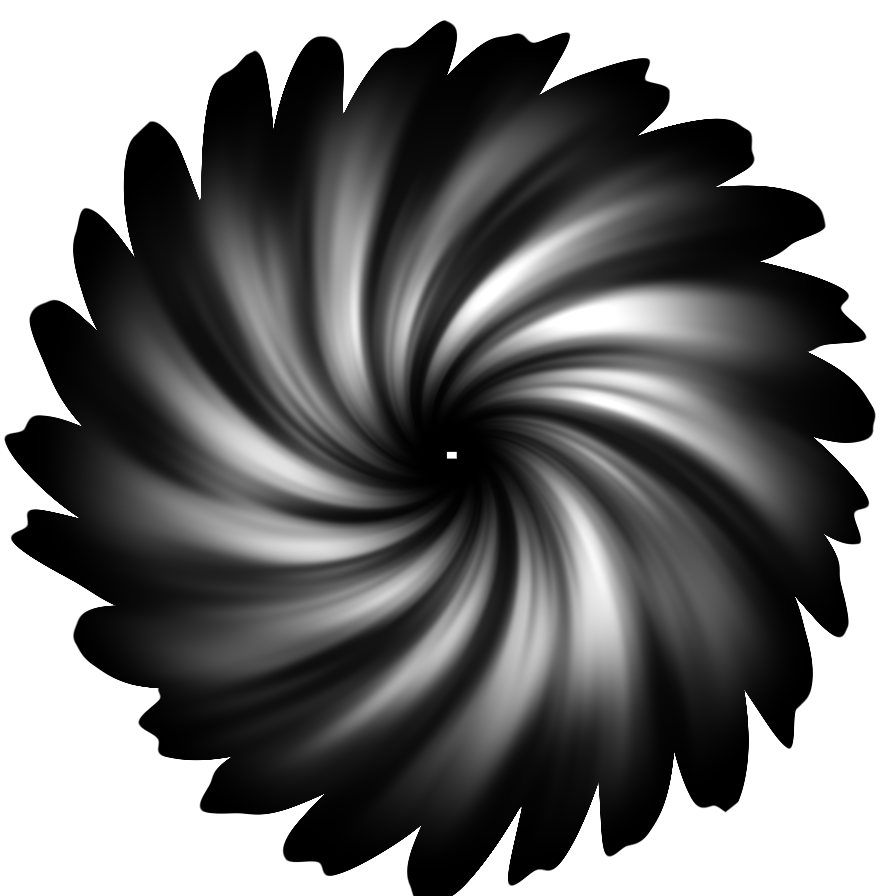
Reproduce this background procedurally as a Shadertoy shader.

```glsl
const float TAU = 6.2831853;
const vec2 CENTER = vec2(0.012, -0.008);     // offset from the canvas middle
const vec2 PUPIL_HALF = vec2(0.0055, 0.0038);
const float SWIRL = 0.65;                    // turn per log unit of radius
const float CREST_RADIUS = 0.215;            // where the strands are brightest
const float CREST_ANGLE = 1.71;
const float ARMS = 13.0;
const float ARM_WEIGHT = 0.3;
const float STRAND_CELLS = 30.0;
const float STRAND_RATE = 8.0;               // change of strands along the radius
const float STRAND_FALLOFF = 0.7;
const float STRAND_FLOOR = 0.08;
const float RIM_INNER = 0.41;
const float RIM_OUTER = 0.502;
const float RIM_TEETH = 25.0;
const float RIM_JITTER = 0.4;
const float RIM_ROUGHNESS = 0.4;
const vec2 LIGHT_DIR = vec2(0.8, 0.6);
const float LIGHT_BIAS = 0.12;
const vec3 INK = vec3(0.0);
const vec3 PAPER = vec3(1.0);

float hash(vec2 p) {
    return fract(sin(dot(p, vec2(127.1, 311.7))) * 43758.5453);
}

// Value noise around the circle: x is in turns and wraps after "cells" cells
float ringNoise(float turns, float cells, float y) {
    vec2 p = vec2(turns * cells, y);
    vec2 cell = floor(p);
    vec2 f = p - cell;
    f = f * f * (3.0 - 2.0 * f);
    float x0 = mod(cell.x, cells);
    float x1 = mod(cell.x + 1.0, cells);
    float low = mix(hash(vec2(x0, cell.y)), hash(vec2(x1, cell.y)), f.x);
    float high = mix(hash(vec2(x0, cell.y + 1.0)), hash(vec2(x1, cell.y + 1.0)), f.x);
    return mix(low, high, f.y);
}

// Layered strands, stretched along the spiral
float strands(float turns, float r) {
    float sum = 0.0;
    float total = 0.0;
    float weight = 1.0;
    float cells = STRAND_CELLS;
    for (int i = 0; i < 3; i++) {
        sum += weight * ringNoise(turns, cells, r * STRAND_RATE + 17.3 * float(i));
        total += weight;
        weight *= STRAND_FALLOFF;
        cells *= 2.0;
    }
    float arm = 0.5 + 0.5 * cos(ARMS * (turns * TAU - CREST_ANGLE));
    float mixed = mix(sum / total, arm, ARM_WEIGHT);
    return mix(STRAND_FLOOR, 1.0, smoothstep(0.2, 0.85, mixed));
}

// Ragged radius of the disc: round teeth with sharp notches
float rimRadius(float turns) {
    float jitter = RIM_JITTER * (ringNoise(turns, 17.0, 31.0) - 0.5);
    float notch = abs(2.0 * fract(turns * RIM_TEETH + jitter) - 1.0);
    float height = mix(0.55, 1.0, ringNoise(turns, RIM_TEETH, 50.0));
    float rough = RIM_ROUGHNESS * (ringNoise(turns, 110.0, 70.0) - 0.5);
    float tooth = (1.0 - pow(notch, 2.5)) * height + rough;
    return mix(RIM_INNER, RIM_OUTER, clamp(tooth, -0.1, 1.0));
}

void mainImage(out vec4 fragColor, in vec2 fragCoord) {
    float pixel = 1.0 / iResolution.y;
    vec2 p = (fragCoord - 0.5 * iResolution.xy) * pixel - CENTER;
    float r = max(length(p), 0.0005);

    // Logarithmic spiral coordinate
    float turns = (atan(p.y, p.x) + SWIRL * log(r / CREST_RADIUS)) / TAU;

    // Dark core, bright ring of strands, dark rim
    float ring = smoothstep(0.03, 0.185, r) * (1.0 - smoothstep(0.19, 0.47, r));
    float light = 1.0 + LIGHT_BIAS * dot(p / r, LIGHT_DIR);
    float glow = min(ring * light * strands(turns, r), 1.0);
    vec3 color = mix(INK, PAPER, glow);

    // Paper outside the torn rim
    float outside = smoothstep(-pixel, pixel, r - rimRadius(turns));
    color = mix(color, PAPER, outside);

    // Small bright pupil
    vec2 gap = abs(p) - PUPIL_HALF;
    float pupil = 1.0 - smoothstep(-0.5 * pixel, 0.5 * pixel, max(gap.x, gap.y));
    color = mix(color, PAPER, pupil);

    fragColor = vec4(color, 1.0);
}
```
